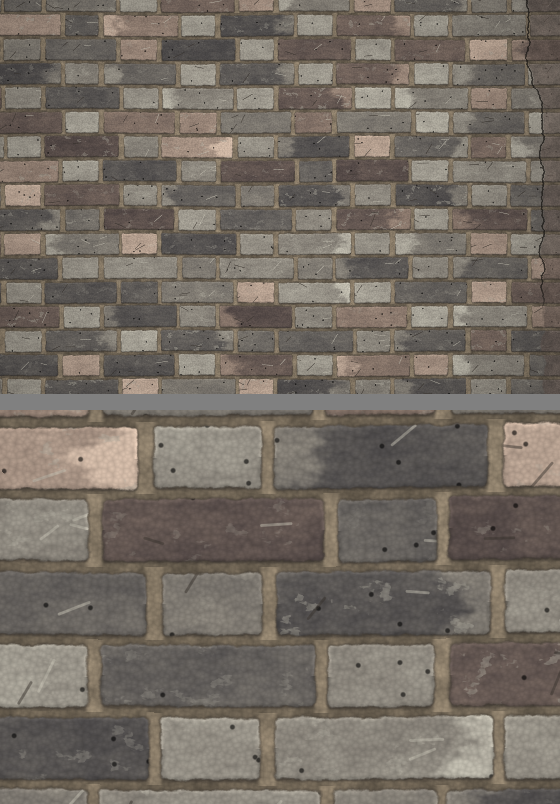
Top, the full canvas; bottom, a detail of the centre.
Reproduce this texture procedurally as a WebGL 2 fragment shader.

```glsl
#version 300 es
precision highp float;
// Weathered grey brick wall in Flemish bond, with tan mortar and a crack at the right.
uniform vec2 u_resolution;
out vec4 outColor;

const float COURSE = 0.0616;      // height of one row, joint included
const float PERIOD = 0.2955;      // one stretcher plus one header
const float STRETCHER = 0.195;
const vec2 JOINT = vec2(0.0098, 0.0084);
const vec3 CHARCOAL = vec3(0.275, 0.265, 0.265);
const vec3 ASH = vec3(0.480, 0.460, 0.428);
const vec3 PALE = vec3(0.700, 0.685, 0.635);
const vec3 MORTAR = vec3(0.455, 0.410, 0.345);
const vec3 SHADOW = vec3(0.205, 0.185, 0.165);
const vec3 RUST = vec3(0.375, 0.325, 0.300);

struct Brick { vec2 local; vec2 halfSize; vec2 id; float header; };

vec4 hash4(vec2 p) {
  vec4 q = fract(p.xyxy * vec4(0.1031, 0.1030, 0.0973, 0.1099));
  q += dot(q, q.wzxy + 33.33);
  return fract((q.xxyz + q.yzzw) * q.zywx);
}

// Layered, warped sines, roughly -1..1
float ripple(vec2 p) {
  float sum = 0.0, amp = 0.5;
  for (int i = 0; i < 6; i++) {
    p = mat2(0.77, 0.64, -0.64, 0.77) * p * 1.75 + 2.3;
    sum += amp * sin(p.x + 1.8 * sin(p.y * 0.9 + float(i)));
    amp *= 0.68;
  }
  return sum;
}

// Cellular noise: distance to the nearest point, and that point's random value
vec2 cellular(vec2 p) {
  vec2 cell = floor(p), best = vec2(9.0, 0.0);
  for (int y = -1; y <= 1; y++)
    for (int x = -1; x <= 1; x++) {
      vec2 c = cell + vec2(x, y);
      vec4 h = hash4(c);
      float d = length(c + h.xy - p);
      if (d < best.x) best = vec2(d, h.z);
    }
  return best;
}

float roundedBox(vec2 p, vec2 b, float r) {
  vec2 d = abs(p) - b + r;
  return length(max(d, 0.0)) + min(max(d.x, d.y), 0.0) - r;
}

// Alternating long and short bricks, each row shifted by half a period
Brick flemishBond(vec2 p) {
  float down = (1.0 - p.y - 0.034) / COURSE;
  float row = floor(down);
  float along = (p.x - 0.2574) / PERIOD + 0.5 * mod(row, 2.0);
  float column = floor(along);
  float x = fract(along) * PERIOD;
  float split = STRETCHER + 0.010 * (hash4(vec2(column, row) + 71.0).x - 0.5);
  float header = step(split, x);
  vec2 span = mix(vec2(0.0, split), vec2(split, PERIOD), header);
  vec2 id = vec2(column * 2.0 + header, row) + 37.0;
  vec4 h = hash4(id + 9.0);
  vec2 size = vec2(span.y - span.x, COURSE) - JOINT - vec2(0.004, 0.002) * h.xy;
  vec2 local = vec2(x - 0.5 * (span.x + span.y), (0.5 - fract(down)) * COURSE);
  return Brick(local + (h.zw - 0.5) * vec2(0.004, 0.002), 0.5 * size, id, header);
}

float scratch(vec2 p, vec4 h, float width) {
  float angle = h.z * 1.8 - 0.6;
  vec2 dir = vec2(cos(angle), sin(angle));
  vec2 q = p - (h.xy - 0.5) * vec2(0.15, 0.04);
  q -= dir * clamp(dot(q, dir), -0.004 - 0.016 * h.w, 0.010);
  return 1.0 - smoothstep(width * 0.3, width, length(q));
}

vec3 brickColor(Brick b, vec2 p) {
  vec4 h = hash4(b.id);
  vec2 seeded = p + h.xy * 7.0;
  float blotch = ripple(seeded * vec2(16.0, 30.0));
  float longTone = h.x < 0.60 ? 0.06 + 0.26 * h.y : 0.40 + 0.30 * h.y;
  float shortTone = h.x < 0.22 ? 0.22 + 0.2 * h.y : 0.50 + 0.38 * h.y;
  float tone = mix(longTone, shortTone, b.header);
  // Some long bricks are fired darker at one end
  float end = b.local.x / b.halfSize.x * sign(h.w - 0.5) + 0.25 * blotch;
  tone += 0.34 * step(0.52, h.z) * (1.0 - b.header) * smoothstep(0.45, 0.8, end);
  tone += 0.075 * blotch + 0.05 * ripple(seeded * vec2(70.0, 160.0));
  vec3 col = mix(CHARCOAL, ASH, clamp(tone * 2.0, 0.0, 1.0));
  col = mix(col, PALE, clamp(tone * 2.0 - 1.0, 0.0, 1.0));
  col *= mix(vec3(1.0), vec3(1.07, 0.97, 0.94), step(0.72, hash4(b.id + 5.0).x));
  // Lime flakes, pits and scratches
  float flake = smoothstep(0.62, 0.9, ripple(seeded * vec2(38.0, 55.0)));
  col = mix(col, PALE * 0.9, flake * 0.45 * h.w);
  vec2 pit = cellular(seeded * 55.0);
  col *= 1.0 - 0.6 * step(0.88, pit.y) * (1.0 - smoothstep(0.06, 0.16, pit.x));
  for (int i = 0; i < 3; i++) {
    vec4 s = hash4(b.id + 13.0 * float(i + 1));
    float mark = scratch(b.local, s, 0.0018) * step(0.45, fract(s.w * 7.0));
    col = mix(col, s.x < 0.55 ? SHADOW : PALE, 0.5 * mark);
  }
  return col;
}

void main() {
  vec2 p = gl_FragCoord.xy / u_resolution.y;
  float soft = max(0.0012, 0.8 / u_resolution.y);
  vec2 bent = p + vec2(0.0, 0.0012 * sin(p.x * 9.0 + 4.0 * p.y));
  Brick b = flemishBond(bent);
  float rough = 0.0012 * ripple(p * 75.0);
  float edge = roundedBox(b.local, b.halfSize, 0.004) + rough;
  float grain = cellular(p * 230.0).x - 0.5;

  // Mortar: paler in upright joints, shaded under each brick
  float upright = smoothstep(-0.003, 0.002, abs(b.local.x) - b.halfSize.x);
  vec3 col = MORTAR * (mix(0.86, 1.1, upright) + 0.12 * ripple(p * 60.0));
  float under = smoothstep(0.0005, 0.0035, b.local.y + b.halfSize.y + 0.004 + rough);
  float above = smoothstep(-0.001, 0.003, edge);
  col = mix(col, SHADOW, 0.6 * (1.0 - above) + 0.35 * under * (1.0 - upright) * step(b.local.y, 0.0));

  // Brick face with worn rim
  vec3 face = brickColor(b, p);
  float crackX = 1.34 + 0.035 * smoothstep(0.82, 0.74, p.y) + 0.007 * ripple(p * vec2(3.0, 22.0));
  face = mix(face, RUST * (1.0 + 0.15 * ripple(p * 50.0)), 0.65 * smoothstep(0.0, 0.006, p.x - crackX));
  float rim = smoothstep(-0.004, 0.0, edge);
  face *= 1.0 + rim * 0.14 * sign(b.local.y);
  col = mix(col, face, 1.0 - smoothstep(-soft, soft, edge));

  // Crack, grain and darker corners
  float crack = 1.0 - smoothstep(0.0008, 0.0032, abs(p.x - crackX));
  col = mix(col, SHADOW * 0.6, crack * smoothstep(0.18, 0.28, p.y) * 0.8);
  vec2 fromCenter = p - vec2(0.68, 0.48);
  col *= (1.0 - 0.16 * grain) * (1.07 - 0.26 * dot(fromCenter, fromCenter));
  outColor = vec4(clamp(col, 0.0, 1.0), 1.0);
}
```
